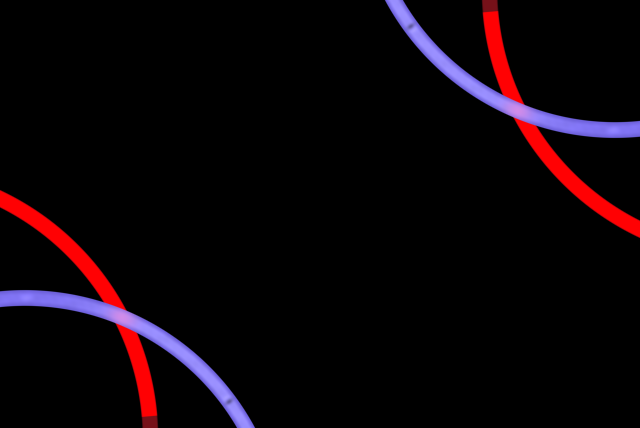
Give the GLSL for this background, as a Shadertoy shader.

```glsl
// Two pairs of crossing neon tubes, red below violet, on black.
// Half the canvas is folded onto the other by a half turn, so each tube
// is one ring, shaded in coordinates along and across its curve.

const vec3 RED = vec3(1.0, 0.004, 0.012);
const vec3 RED_RIM = vec3(0.76, 0.02, 0.05);
const vec3 RED_CAP = vec3(0.42, 0.06, 0.09);
const vec3 VIOLET = vec3(0.60, 0.56, 1.0);
const vec3 VIOLET_RIM = vec3(0.43, 0.38, 0.86);
const vec3 VIOLET_DIM = vec3(0.50, 0.45, 0.95);
const vec3 PINK = vec3(0.86, 0.55, 0.90);
const float HALF_WIDTH = 0.0184;

// x: arc length from the ring's right side, y: signed distance across the tube
vec2 ringCoords(vec2 p, vec2 center, float radius) {
    vec2 d = p - center;
    return vec2(atan(d.y, d.x) * radius, length(d) - radius);
}

// Antialiased coverage of a tube
float tubeMask(float across, float halfWidth, float pixel) {
    return 1.0 - smoothstep(-pixel, pixel, abs(across) - halfWidth);
}

// Soft elliptical spot
float spot(vec2 q, vec2 size) {
    vec2 e = q / size;
    return exp(-dot(e, e));
}

// Gentle mottling from layered sines
float mottle(vec2 q) {
    return 0.5 * sin(q.x * 61.0 + 2.0 * sin(q.y * 90.0))
         + 0.3 * sin(q.x * 137.0 + q.y * 110.0)
         + 0.2 * sin(q.x * 291.0 - q.y * 170.0);
}

vec3 redTube(vec2 q, float pixel) {
    float rim = smoothstep(0.80, 1.0, abs(q.y) / HALF_WIDTH);
    vec3 color = mix(RED, RED_RIM, rim);
    // Dark end piece with a slightly lighter middle
    float cap = 1.0 - smoothstep(-pixel, pixel, q.x - 0.0525);
    vec3 capColor = RED_CAP * (1.1 - 0.35 * rim);
    return mix(color, capColor, cap);
}

vec3 violetTube(vec2 q) {
    float t = abs(q.y) / HALF_WIDTH;
    // Brighter toward the canvas edge, dimmer over the crown of the arc
    vec3 core = mix(VIOLET, VIOLET_DIM, smoothstep(0.60, 0.90, q.x));
    vec3 color = mix(core, VIOLET_RIM, smoothstep(0.30, 1.0, t));
    color *= 1.0 + 0.025 * mottle(q);
    // Pale spot near the crown
    color += 0.07 * spot(q - vec2(0.925, 0.0), vec2(0.014, 0.008));
    // Glow where the red tube shines through
    float through = spot(q - vec2(0.696, 0.0), vec2(0.033, 0.021));
    color = mix(color, PINK, 0.85 * through);
    // Small dark notch with a bright flank
    float notch = spot(q - vec2(0.374, 0.0), vec2(0.0055, 0.010));
    float flank = spot(q - vec2(0.386, 0.0), vec2(0.005, 0.008));
    return color * (1.0 - 0.38 * notch) + 0.06 * flank;
}

void mainImage(out vec4 fragColor, in vec2 fragCoord) {
    vec2 p = (fragCoord - 0.5 * iResolution.xy) / iResolution.y;
    float pixel = 0.75 / iResolution.y;

    // Half-turn symmetry about the center
    p = p.x > 0.0 ? -p : p;

    vec2 red = ringCoords(p, vec2(-1.0191, -0.5250), 0.6230);
    vec2 violet = ringCoords(p, vec2(-0.6895, -0.7880), 0.5918);

    // Layer the tubes from back to front
    vec3 color = vec3(0.0);
    color = mix(color, redTube(red, pixel), tubeMask(red.y, HALF_WIDTH, pixel));
    color = mix(color, violetTube(violet), tubeMask(violet.y, HALF_WIDTH, pixel));

    fragColor = vec4(color, 1.0);
}
```
